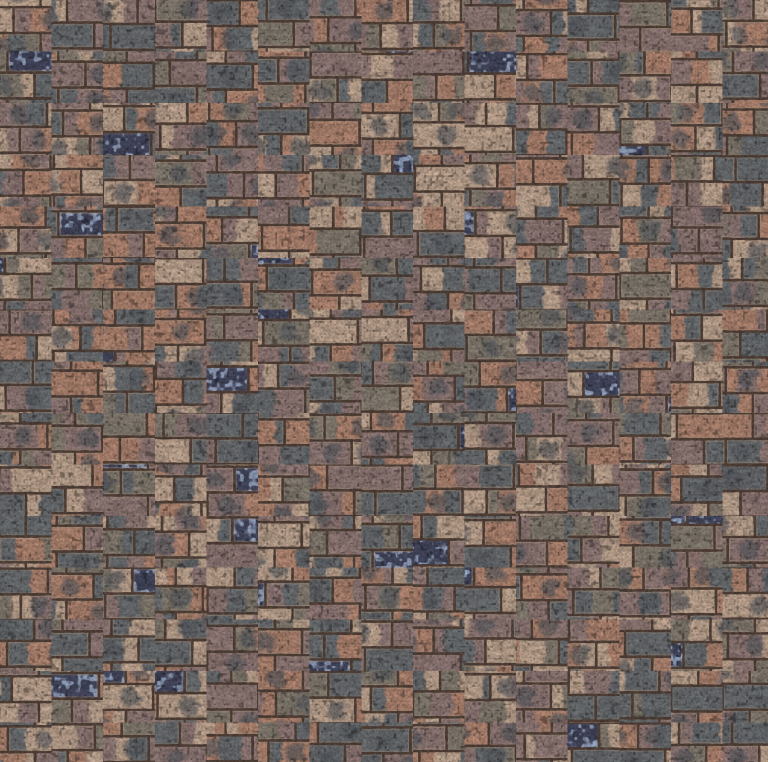
Give the GLSL for this texture, as a Shadertoy shader.

```glsl
// Patchwork of square tiles, each a randomly shifted crop of a flame-fired brick wall.

float hash(vec2 p) {
    vec3 q = fract(p.xyx * 0.1031);
    q += dot(q, q.yzx + 33.33);
    return fract((q.x + q.y) * q.z);
}

float noise(vec2 p) {
    vec2 i = floor(p), f = fract(p);
    f = f * f * (3.0 - 2.0 * f);
    return mix(mix(hash(i), hash(i + vec2(1, 0)), f.x),
               mix(hash(i + vec2(0, 1)), hash(i + vec2(1, 1)), f.x), f.y);
}

// Fired clay tone picked by a random number
vec3 clayTone(float pick) {
    if (pick < 0.24) return vec3(0.37, 0.38, 0.39);  // slate
    if (pick < 0.50) return vec3(0.50, 0.42, 0.41);  // umber
    if (pick < 0.62) return vec3(0.46, 0.43, 0.39);  // olive
    if (pick < 0.81) return vec3(0.61, 0.46, 0.39);  // terracotta
    return vec3(0.66, 0.57, 0.50);                   // tan
}

// Face of one brick: f is the place on it, id its identity, p the place on the wall
vec3 brickFace(vec2 f, vec2 id, vec2 p) {
    float warp = noise(p * 9.0) - 0.5;
    float x = f.x + 0.09 * warp;

    // Up to three bands of colour along the length
    vec3 body = clayTone(hash(id + 1.7));
    vec3 face = body;
    if (hash(id + 4.1) > 0.3) {
        float left = 0.18 + 0.25 * hash(id + 5.3);
        float right = 0.6 + 0.25 * hash(id + 6.9);
        face = mix(clayTone(hash(id + 2.3)), body, smoothstep(left - 0.03, left + 0.03, x));
        face = mix(face, clayTone(hash(id + 3.9)), smoothstep(right - 0.03, right + 0.03, x));
    }

    // Smoky kiln mark
    vec2 mark = abs(vec2(x - 0.25 - 0.5 * hash(id + 8.2), f.y - 0.5)) / vec2(0.2, 0.42);
    float smoke = 1.0 - smoothstep(0.55, 1.15, length(mark) + 0.5 * warp);
    face = mix(face, vec3(0.30, 0.31, 0.33), 0.65 * smoke * step(0.5, hash(id + 9.4)));

    // Rare blue glazed brick with pale spots
    if (hash(id + 11.6) < 0.03) {
        float spots = smoothstep(0.52, 0.8, noise(p * 13.0 + 40.0));
        face = mix(vec3(0.24, 0.25, 0.33), vec3(0.52, 0.57, 0.67), spots);
    }

    // Streaks, pits and grain
    face *= 0.92 + 0.16 * noise(p * vec2(6.0, 24.0));
    face *= 1.0 - 0.3 * smoothstep(0.68, 0.9, noise(p * 17.0 + 9.0));
    return face * (0.85 + 0.3 * noise(p * 34.0));
}

// Wall colour, with p measured in tiles
vec3 wallColour(vec2 p) {
    vec2 tile = floor(p);
    vec2 shift = vec2(hash(tile + 0.37), 2.0 * hash(tile + 20.71));

    // Running bond, two courses to a tile
    vec2 size = vec2(1.05, 0.5);
    vec2 bond = (p - tile) / size + shift;
    bond.x += 0.5 * mod(floor(bond.y), 2.0);
    vec2 id = floor(bond) + tile * 13.0;
    vec2 f = fract(bond);

    // Distance to the nearest joint, slightly worn
    vec2 gap = min(f, 1.0 - f) * size;
    float edge = min(gap.x, gap.y) + 0.012 * (noise(p * 15.0) - 0.5);

    vec3 face = brickFace(f, id, p);
    float rim = 1.0 - smoothstep(0.03, 0.065, edge);
    face = mix(face, vec3(0.64, 0.56, 0.48), 0.55 * rim * hash(id + 14.8));
    vec3 mortar = vec3(0.29, 0.23, 0.20) * (0.85 + 0.3 * noise(p * 30.0));
    return mix(mortar, face, smoothstep(0.018, 0.032, edge));
}

void mainImage(out vec4 fragColor, in vec2 fragCoord) {
    // Four samples per pixel smooth joints and tile seams
    vec3 sum = vec3(0.0);
    for (int i = 0; i < 4; i++) {
        vec2 pos = fragCoord + vec2(i % 2, i / 2) * 0.5 - 0.25;
        pos.y = iResolution.y - pos.y;  // tiles start at the top left
        sum += wallColour(pos / iResolution.x * 14.88);
    }
    fragColor = vec4(sum / 4.0, 1.0);
}
```
